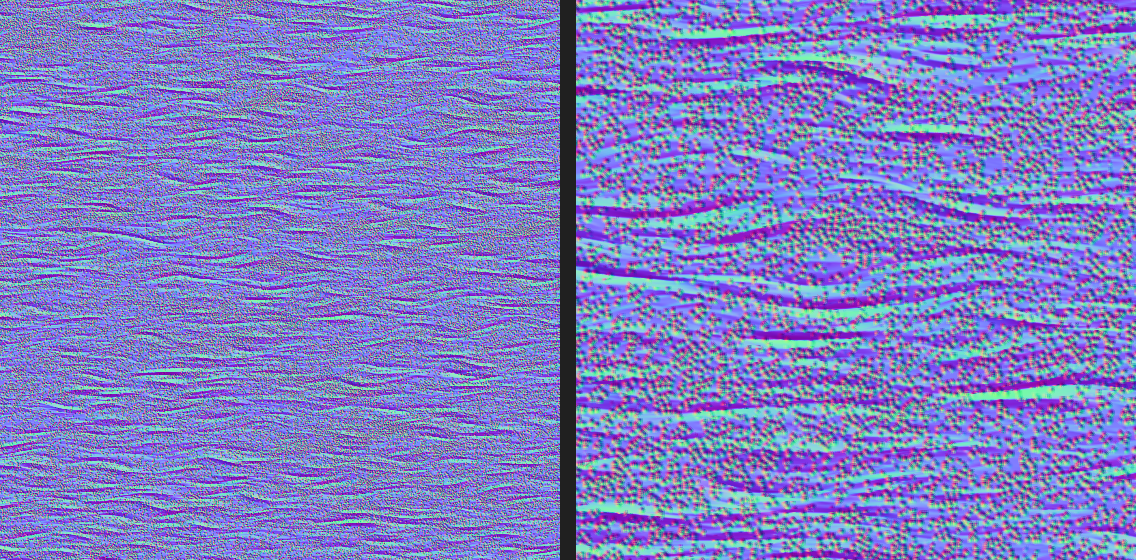
Left, the full canvas; right, a detail of the centre.
Reproduce this texture map procedurally as a Shadertoy shader.

```glsl
// Tangent-space normal map of a rough, horizontally fibrous surface.
// Cellular layers of short tilted ridges form a height field; its slope, plus
// patches of fine embossed pits, is packed into the colour as a normal.

const vec2  COARSE_CELLS = vec2(17.0, 72.0);   // ridge cells across the canvas
const vec2  MEDIUM_CELLS = vec2(27.0, 122.0);
const vec2  FINE_CELLS   = vec2(75.0, 190.0);
const float COARSE_SLOPE = 1.4;                // steepness of each ridge layer
const float MEDIUM_SLOPE = 0.8;
const float FINE_SLOPE   = 0.5;
const float RIDGE_WIDTH  = 0.42;               // half width, in cells
const float RIDGE_TILT   = 0.58;               // largest shear, in cells
const float BEND         = 0.0035;             // slow waviness of the fibres

const vec2  PATCH_CELLS  = vec2(9.0, 26.0);    // regions of dense or sparse pits
const float PIT_CELLS    = 300.0;
const float PIT_SLOPE    = 2.0;
const float PIT_COVERAGE = 0.62;
const float PIT_FLATTEN  = 0.8;                // loss of the facing component
const float PIT_BLUR     = 0.0005;             // offset of the smoothing samples
const float SAMPLE_STEP  = 0.0007;

vec3 hash32(vec2 p) {
    vec3 q = fract(p.xyx * vec3(0.1031, 0.1030, 0.0973));
    q += dot(q, q.yzx + 33.33);
    return fract((q.xxy + q.yzz) * q.zyx);
}

// Sum of one signed, tapered and sheared ridge per cell; few are strong.
float ridges(vec2 p, float seed) {
    vec2 cell = floor(p);
    float sum = 0.0;
    for (int j = -1; j <= 1; j++)
    for (int i = -1; i <= 1; i++) {
        vec2 id = cell + vec2(i, j);
        vec3 rnd = hash32(id + seed);
        vec2 d = p - id - rnd.xy;
        float tilt = (hash32(id + seed + 71.0).x * 2.0 - 1.0) * RIDGE_TILT;
        float taper = max(0.0, 1.0 - d.x * d.x);
        float crest = max(0.0, 1.0 - abs(d.y - tilt * d.x) / RIDGE_WIDTH);
        float gain = rnd.z * 2.0 - 1.0;
        sum += gain * abs(gain) * taper * taper * crest * (0.6 + 0.4 * crest);
    }
    return sum;
}

// Bends the fibres with layered sines that change from row to row.
vec2 bend(vec2 p) {
    float wave = sin(p.x * 19.0 + 3.0 * sin(p.y * 21.0 + p.x * 4.0))
               + 0.6 * sin(p.x * 41.0 - p.y * 67.0 + 2.0);
    return p + vec2(0.0, BEND * wave);
}

// Height of one layer, scaled so that its flanks have the given slope.
float layer(vec2 p, vec2 cells, float slope, float seed) {
    return ridges(p * cells, seed) * slope * RIDGE_WIDTH / cells.y;
}

float height(vec2 p) {
    vec2 q = bend(p);
    return layer(q, COARSE_CELLS, COARSE_SLOPE, 13.0)
         + layer(q, MEDIUM_CELLS, MEDIUM_SLOPE, 157.0)
         + layer(q, FINE_CELLS, FINE_SLOPE, 389.0);
}

vec2 heightSlope(vec2 p) {
    vec2 e = vec2(SAMPLE_STEP, 0.0);
    return vec2(height(p + e.xy) - height(p - e.xy),
                height(p + e.yx) - height(p - e.yx)) / (2.0 * SAMPLE_STEP);
}

// Nearest pit: xy is its slope, z its strength at this point.
vec3 pits(vec2 p, float coverage) {
    vec2 cell = floor(p);
    vec2 nearest = vec2(2.0);
    vec3 pick = vec3(0.0);
    for (int j = -1; j <= 1; j++)
    for (int i = -1; i <= 1; i++) {
        vec2 id = cell + vec2(i, j);
        vec3 rnd = hash32(id + 611.0);
        vec2 d = p - id - rnd.xy;
        if (dot(d, d) < dot(nearest, nearest)) {
            nearest = d;
            pick = rnd;
        }
    }
    float r = length(nearest);
    float present = smoothstep(-0.08, 0.08, coverage - pick.z);
    float strength = present * (1.0 - smoothstep(0.5, 0.9, r)) * (0.6 + 0.4 * pick.x);
    return vec3(nearest / max(r, 0.15) * strength, strength);
}

void mainImage(out vec4 fragColor, in vec2 fragCoord) {
    vec2 uv = fragCoord / iResolution.xy;
    vec2 slope = heightSlope(uv);

    // Pits gather in patches and leave the steep ridge flanks cleaner.
    float region = ridges(bend(uv) * PATCH_CELLS, 877.0);
    float flank = smoothstep(0.5, 1.7, length(slope));
    float coverage = (PIT_COVERAGE + 0.5 * region) * (1.0 - 0.5 * flank);

    // Average the packed normal over a 2 by 2 grid to soften the pits.
    vec3 normal = vec3(0.0);
    for (int k = 0; k < 4; k++) {
        vec2 offset = (vec2(k % 2, k / 2) - 0.5) * PIT_BLUR * 2.0;
        vec3 pit = pits((uv + offset) * PIT_CELLS, coverage);
        vec2 total = slope + pit.xy * PIT_SLOPE;
        normal += normalize(vec3(-total, 1.0 - PIT_FLATTEN * pit.z)) / 4.0;
    }
    fragColor = vec4(0.5 + 0.5 * normal, 1.0);
}
```
